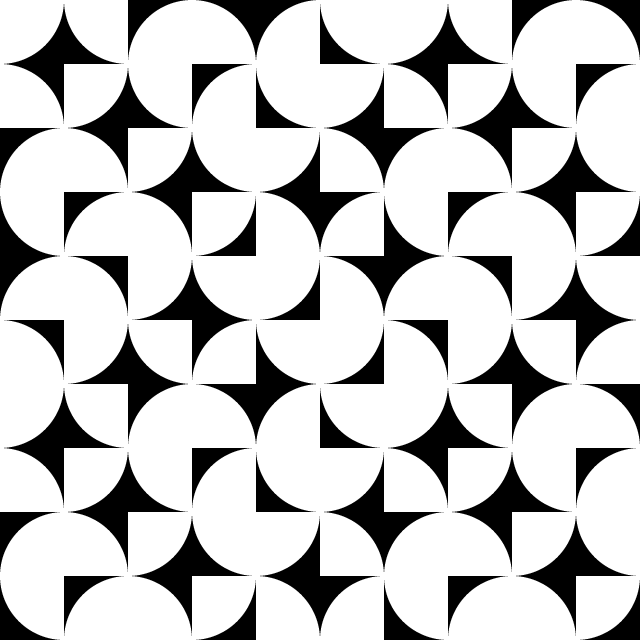
Give the GLSL for this pattern, as a WebGL 2 fragment shader.

```glsl
#version 300 es
precision highp float;
// Quarter-disc tiling: a 10 by 10 grid of white quarter discs on black.
// Each cell turns its disc by quarter steps; two triangle waves, one over
// the columns and one over the rows, set the turn, so it repeats every 6 cells.

uniform vec2 u_resolution;
out vec4 fragColor;

const float CELLS = 10.0;
const int PERIOD = 6;
const int SAMPLES = 4; // per pixel side
const vec3 INK = vec3(0.0);
const vec3 PAPER = vec3(1.0);

// 0 1 2 3 2 1, repeating
int triangleWave(int k, int period) {
    int halfPeriod = period / 2;
    return halfPeriod - abs(k % period - halfPeriod);
}

// Cell corner reached after a number of clockwise quarter turns from top left
vec2 turnedCorner(int turn) {
    return vec2(turn == 1 || turn == 2, turn >= 2);
}

// 1 inside the quarter disc of the cell under p, 0 outside; y runs downward
float quarterDiscs(vec2 p, int period) {
    ivec2 cell = ivec2(floor(p));
    int turn = (triangleWave(cell.x, period) - triangleWave(cell.y, period) + 4) & 3;
    return step(distance(fract(p), turnedCorner(turn)), 1.0);
}

// Share of the pixel covered by discs, averaged over a grid of samples
float discCoverage(vec2 pixelCorner, float cellSize) {
    float sum = 0.0;
    for (int j = 0; j < SAMPLES; j++) {
        for (int i = 0; i < SAMPLES; i++) {
            vec2 offset = (vec2(i, j) + 0.5) / float(SAMPLES);
            vec2 p = pixelCorner + offset;
            p.y = u_resolution.y - p.y;
            sum += quarterDiscs(p / cellSize, PERIOD);
        }
    }
    return sum / float(SAMPLES * SAMPLES);
}

void main() {
    float cellSize = min(u_resolution.x, u_resolution.y) / CELLS;
    float coverage = discCoverage(gl_FragCoord.xy - 0.5, cellSize);
    fragColor = vec4(mix(INK, PAPER, coverage), 1.0);
}
```
